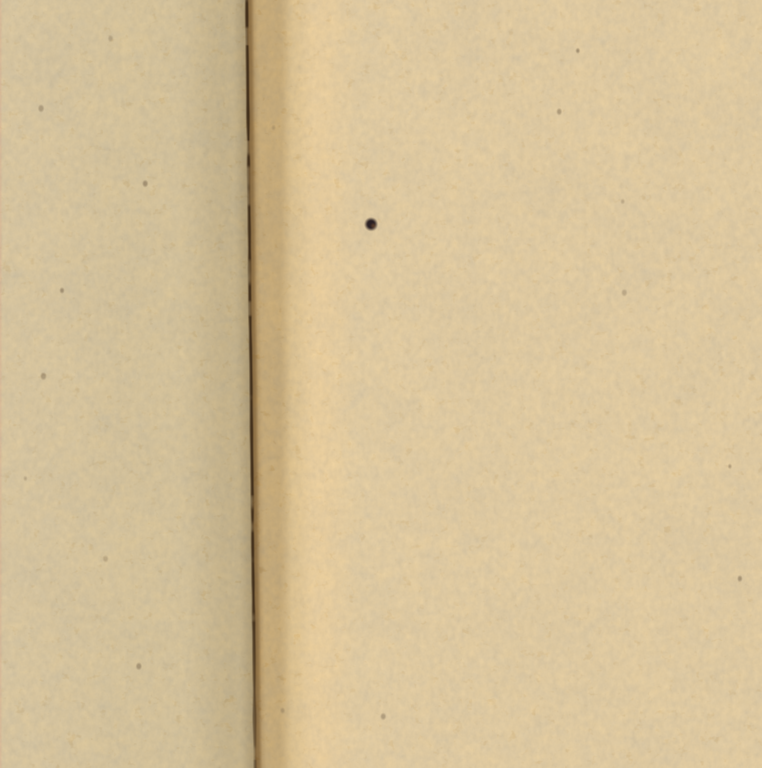
A Shadertoy shader for this texture:

```glsl
vec2 hash2(vec2 p) {
    vec3 q = fract(vec3(p.xyx) * vec3(0.1031, 0.103, 0.0973));
    q += dot(q, q.yzx + 33.33);
    return fract((q.xx + q.yz) * q.zy);
}

float cornerSlope(vec2 cell, vec2 offset) {
    return dot(hash2(cell + 100.0) * 2.0 - 1.0, offset);
}

float gradientNoise(vec2 p) {
    vec2 i = floor(p), f = fract(p);
    vec2 u = f * f * f * (f * (f * 6.0 - 15.0) + 10.0);
    vec2 e = vec2(1.0, 0.0);
    return mix(mix(cornerSlope(i, f), cornerSlope(i + e, f - e), u.x),
               mix(cornerSlope(i + e.yx, f - e.yx), cornerSlope(i + 1.0, f - 1.0), u.x), u.y);
}

float fbm(vec2 p) {
    float sum = 0.0, amplitude = 0.6;
    for (int i = 0; i < 3; i++) {
        sum += amplitude * gradientNoise(p);
        p = mat2(1.6, 1.2, -1.2, 1.6) * p + 17.3;
        amplitude *= 0.72;
    }
    return sum;
}

// Sparse small flecks, at most one per grid cell
float flecks(vec2 p) {
    vec2 cell = floor(p * 9.0), local = fract(p * 9.0);
    vec2 place = hash2(cell + 12.0), kind = hash2(cell + 73.0);
    vec2 d = (local - mix(vec2(0.15), vec2(0.85), place)) * vec2(1.0, 0.8);
    float radius = mix(0.01, 0.024, kind.y);
    return step(0.8, kind.x) * mix(0.4, 1.0, place.x) * smoothstep(radius + 0.022, radius - 0.01, length(d));
}

vec3 leftPage(float x, float fromSeam) {
    vec3 col = mix(vec3(0.835, 0.765, 0.62), vec3(0.822, 0.752, 0.602), smoothstep(0.0, 0.22, x));
    col = mix(col, vec3(0.765, 0.695, 0.545), smoothstep(0.1, 0.03, fromSeam));
    col = mix(col, vec3(0.68, 0.61, 0.465), smoothstep(0.022, 0.0, fromSeam));
    return mix(col, vec3(0.84, 0.7, 0.58), 0.6 * smoothstep(0.004, 0.0, x));
}

vec3 rightPage(float x, float fromSeam) {
    vec3 page = mix(vec3(0.897, 0.795, 0.615), vec3(0.868, 0.785, 0.628), smoothstep(0.415, 0.48, x));
    vec3 gutter = mix(vec3(0.64, 0.52, 0.34), vec3(0.765, 0.66, 0.475), smoothstep(0.0, 0.016, fromSeam));
    vec3 col = mix(gutter, vec3(0.85, 0.75, 0.565), smoothstep(0.366, 0.386, x));
    return mix(col, page, smoothstep(0.38, 0.415, x));
}

void mainImage(out vec4 fragColor, in vec2 fragCoord) {
    vec2 uv = fragCoord / iResolution.xy;
    vec2 p = fragCoord / iResolution.y;
    float pixel = 1.0 / iResolution.y;

    // Two pages meeting at a slightly tilted seam
    float seam = 0.3352 - 0.0112 * uv.y + 0.0008 * gradientNoise(vec2(uv.y * 9.0, 3.0));
    float side = uv.x - seam;
    vec3 col = mix(leftPage(uv.x, -side), rightPage(uv.x, side),
                   smoothstep(-pixel, pixel, side));

    // Paper mottling: warm clouds, blotches and fine fibres
    float clouds = fbm(p * 9.0);
    float blotches = fbm(p * vec2(40.0, 46.0) + 60.0);
    float grain = fbm(p * vec2(95.0, 85.0) + 5.0);
    float fibres = gradientNoise(p * vec2(170.0, 110.0));
    col *= 1.0 + 0.03 * clouds + 0.035 * blotches + 0.05 * grain + 0.025 * fibres;
    float warmth = 0.35 * clouds + blotches + 0.5 * grain;
    col += vec3(0.004, -0.01, -0.034) * warmth;
    float tan = smoothstep(0.12, 0.5, fbm(p * vec2(58.0, 64.0) + 31.0));
    col -= vec3(0.025, 0.038, 0.055) * tan;

    // Thin crack with soft edges, pale nicks and a fainter lower end
    float width = 0.0016 + 0.0012 * gradientNoise(vec2(uv.y * 24.0, 8.0));
    float crack = smoothstep(width + 0.0022, width - 0.0014, abs(side));
    float nick = smoothstep(0.12, 0.3, gradientNoise(vec2(uv.y * 40.0, 21.4)));
    crack *= mix(0.55, 0.92, smoothstep(0.0, 0.25, uv.y)) * (1.0 - 0.5 * nick);
    col = mix(col, vec3(0.22, 0.15, 0.08), crack);
    float fringe = smoothstep(0.007, 0.001, abs(side - 0.003));
    col = mix(col, vec3(0.44, 0.33, 0.18), 0.45 * fringe * (1.0 - crack));

    // Scattered flecks and the single ink dot
    col = mix(col, vec3(0.46, 0.39, 0.3), 0.6 * flecks(p));
    vec2 dotOffset = uv - vec2(0.487, 0.708);
    float ink = smoothstep(0.0102, 0.0038, length(dotOffset));
    vec3 inkColor = mix(vec3(0.17, 0.13, 0.14), vec3(0.34, 0.23, 0.16),
                        smoothstep(0.005, 0.0, length(dotOffset - vec2(0.003, -0.002))));
    col = mix(col, inkColor, ink);

    fragColor = vec4(clamp(col, 0.0, 1.0), 1.0);
}
```
